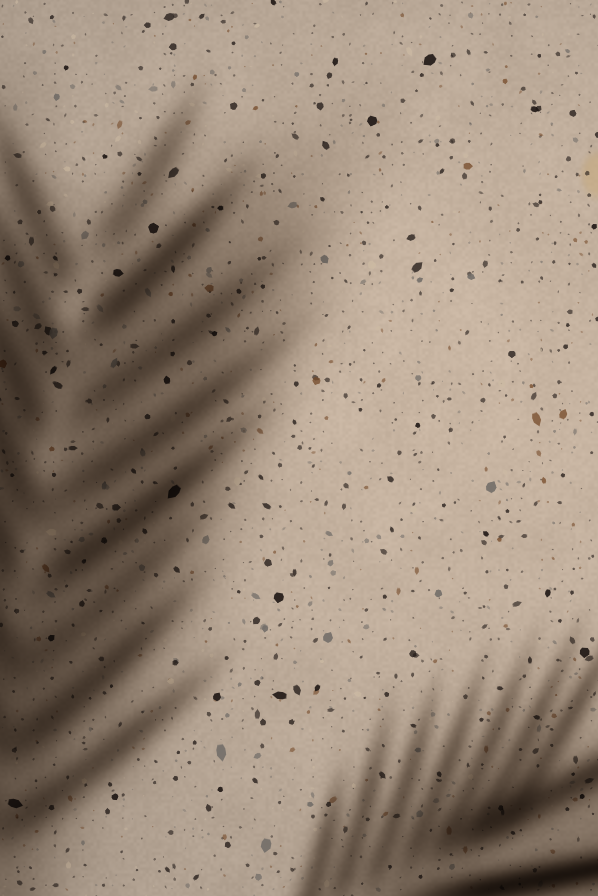
This texture is drawn by a WebGL 1 fragment shader. Its source:

```glsl
precision highp float;
// Soft palm frond shadows falling across warm speckled terrazzo plaster.
uniform vec2 u_resolution;

float hash(vec2 p) {
  return fract(sin(dot(p, vec2(127.1, 311.7))) * 43758.5453);
}

float noise(vec2 p) {
  vec2 i = floor(p), f = fract(p);
  f = f * f * (3.0 - 2.0 * f);
  return mix(mix(hash(i), hash(i + vec2(1, 0)), f.x),
             mix(hash(i + vec2(0, 1)), hash(i + vec2(1, 1)), f.x), f.y);
}

// Blurred, slightly bowed leaflet that fades towards its tip.
float leaflet(vec2 p, vec2 root, vec2 tip, float width, float bow) {
  vec2 axis = tip - root;
  float len = length(axis);
  vec2 dir = axis / len;
  vec2 q = p - root;
  float t = dot(q, dir) / len;
  float across = dot(q, vec2(-dir.y, dir.x)) - bow * t * (1.0 - t);
  float w = width * mix(1.0, 0.65, clamp(t, 0.0, 1.0));
  float along = smoothstep(-0.15, 0.2, t) * (1.0 - smoothstep(0.5, 1.1, t));
  return exp(-across * across / (w * w)) * along;
}

// Large frond on the left; returns the light that passes.
float leftFrond(vec2 p) {
  float light = 1.0;
  for (int i = 0; i < 8; i++) {
    float k = float(i);
    vec2 root = vec2(0.85 - 0.13 * k, 2.15 + 0.72 * k);
    vec2 tip = vec2(2.1 + 0.04 * k + 0.5 * sin(k * 0.9 - 0.7), 0.6 + 0.7 * k);
    float depth = 0.4 + 0.1 * sin(k * 2.3 - 0.8);
    light *= 1.0 - depth * leaflet(p, root, tip, 0.2, 0.2);
    // Shorter leaflets cut off by the left side.
    vec2 side = vec2(0.62 - 0.1 * k, 2.5 + 0.65 * k);
    light *= 1.0 - 0.36 * leaflet(p, side, side - vec2(0.75, 1.7), 0.19, -0.1);
  }
  // Shared half shade between the leaflets.
  float veil = (1.0 - smoothstep(-0.9, 0.5, p.x - 3.6 + 0.36 * p.y))
             * smoothstep(1.4, 3.5, p.y + 0.35 * p.x)
             * (1.0 - 0.75 * smoothstep(5.8, 7.8, p.y + 0.5 * p.x));
  light *= 1.0 - 0.36 * veil;
  light *= 1.0 - 0.2 * (1.0 - smoothstep(0.0, 0.8, p.x)) * smoothstep(0.0, 2.0, p.y);
  // Broken gleam along the stem.
  float stem = (p.x - 0.62 + 0.18 * (p.y - 2.7)) / 0.17;
  float gleam = exp(-stem * stem) * smoothstep(2.0, 2.7, p.y) * (1.0 - smoothstep(4.8, 5.7, p.y));
  return light + 0.17 * gleam * (0.6 + 0.4 * sin(p.y * 5.2 + 0.8));
}

// Fan of narrow leaflets in the lower right corner.
float rightFrond(vec2 p) {
  float light = 1.0;
  for (int i = 0; i < 7; i++) {
    float t = float(i) / 6.0;
    vec2 root = vec2(2.55 + 1.75 * t, 8.0 - 0.9 * t);
    vec2 tip = vec2(2.95 + 2.5 * t, 6.5 - 1.4 * sqrt(t));
    light *= 1.0 - 0.42 * leaflet(p, root, tip, 0.14, 0.12);
  }
  light *= 1.0 - 0.55 * leaflet(p, vec2(3.8, 7.25), vec2(6.3, 6.0), 0.2, 0.1);
  light *= 1.0 - 0.78 * leaflet(p, vec2(3.5, 7.75), vec2(7.2, 7.05), 0.17, 0.0);
  float corner = smoothstep(0.0, 1.9, p.y - 6.3 + 0.55 * (p.x - 3.7));
  return light * (1.0 - 0.3 * corner * smoothstep(2.3, 3.7, p.x));
}

// One angular chip per grid cell: colour in rgb, coverage in a.
vec4 chips(vec2 p, float cell, float radius, float density, float seed, float pixel) {
  vec2 id = floor(p / cell) + seed;
  vec2 centre = 0.25 + 0.5 * vec2(hash(id), hash(id + 17.3));
  vec2 q = (fract(p / cell) - centre) * cell;
  float turn = 6.283 * hash(id + 5.7);
  q = mat2(cos(turn), -sin(turn), sin(turn), cos(turn)) * q;
  q.x *= mix(0.5, 1.1, hash(id + 9.1));
  float facet = max(max(abs(q.x), abs(q.y)), dot(abs(q), vec2(0.75)) + 0.2 * q.x);
  float size = radius * mix(0.45, 1.0, pow(hash(id + 3.9), 2.0));
  float cover = 1.0 - smoothstep(size - 0.6 * pixel, size + 0.6 * pixel, facet);
  float kind = hash(id + 31.4);
  vec3 tint = vec3(0.12, 0.09, 0.08);
  tint = mix(tint, vec3(0.45, 0.43, 0.41), step(0.55, kind));
  tint = mix(tint, vec3(0.46, 0.29, 0.16), step(0.8, kind));
  tint = mix(tint, vec3(0.8, 0.73, 0.64), step(0.92, kind));
  return vec4(tint, cover * step(hash(id + 23.6), density));
}

void main() {
  // Canvas height spans 7.68 units, measured downwards from the top.
  float pixel = 7.68 / u_resolution.y;
  vec2 p = vec2(gl_FragCoord.x, u_resolution.y - gl_FragCoord.y) * pixel;

  // Plaster, warmest right of the middle.
  vec2 fromGlow = (p - vec2(4.0, 3.4)) / vec2(5.0, 5.2);
  vec3 colour = mix(vec3(0.785, 0.71, 0.635), vec3(0.67, 0.61, 0.55),
                    smoothstep(0.0, 1.3, length(fromGlow)));
  colour += 0.025 * (noise(p * 3.0) - 0.5) + 0.035 * (noise(p * 38.0) - 0.5);
  float ochre = 1.0 - smoothstep(0.08, 0.18, length((p - vec2(5.12, 1.5)) * vec2(1.0, 0.7)));
  colour = mix(colour, vec3(0.78, 0.67, 0.5), 0.6 * ochre);

  // Chips from dust to coarse.
  for (int i = 0; i < 4; i++) {
    float k = float(i);
    float cell = 0.085 * pow(1.75, k);
    vec4 chip = chips(p + 0.37 * k, cell, 0.011 + 0.011 * k, 0.36 - 0.03 * k, 41.0 * k, pixel);
    colour = mix(colour, chip.rgb, chip.a * (0.45 + 0.15 * k));
  }

  // Shadows deepen towards brown.
  float light = clamp(leftFrond(p) * rightFrond(p), 0.05, 1.0);
  colour *= pow(vec3(light), vec3(1.0, 1.12, 1.24));
  gl_FragColor = vec4(colour, 1.0);
}
```
